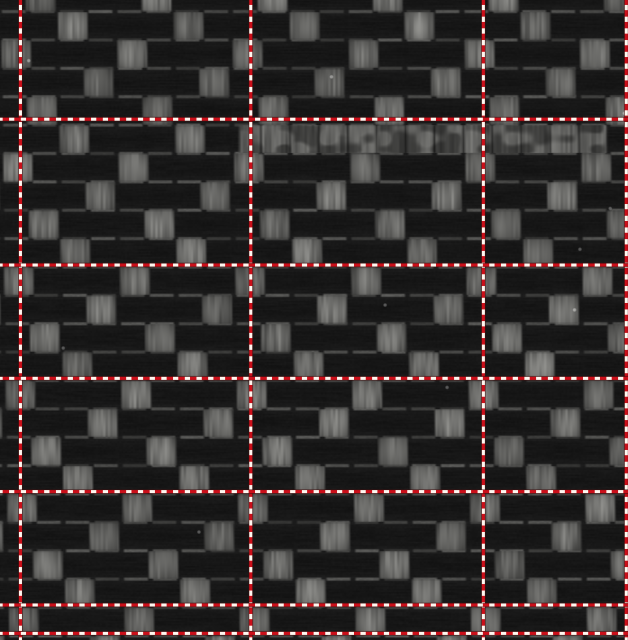
Write a Shadertoy shader that draws this texture.

```glsl
// Weave layout, in canvas heights
const float ROW_H = 0.04434;
const float ROW_START = 0.0286;
const float PERIOD = 0.1807;
const float WARP_START = 0.0367;
const float SLANT = 0.0118;
const float BLOCK_HALF = 0.0232;
const float SLIT_HALF = 0.0024;

// Stretch of one row where the dark weft is missing
const float GAP_ROW = 17.0;
const float GAP_LEFT = 0.374;
const float GAP_RIGHT = 0.948;

// Dashed measuring lines
const float LINE_HALF = 0.0024;
const float LINE_SOFT = 0.0009;
const float DASH = 0.0183;
const float RED_SHARE = 0.55;
const float LINE_Y[6] = float[6](0.0104, 0.0547, 0.2318, 0.4089, 0.5859, 0.8138);
const float LINE_X[4] = float[4](0.0319, 0.3919, 0.7552, 0.9785);

const vec3 WEFT = vec3(0.088, 0.088, 0.088);
const vec3 WARP = vec3(0.42, 0.42, 0.41);
const vec3 LINE_RED = vec3(0.80, 0.06, 0.10);
const vec3 LINE_WHITE = vec3(1.0, 0.97, 0.94);
const vec3 LINE_HALO = vec3(0.25, 0.05, 0.05);

float hash(vec2 p) {
    return fract(sin(dot(p, vec2(127.1, 311.7))) * 43758.5453);
}

float noise(vec2 p) {
    vec2 i = floor(p), f = fract(p);
    f = f * f * (3.0 - 2.0 * f);
    return mix(mix(hash(i), hash(i + vec2(1, 0)), f.x),
               mix(hash(i + vec2(0, 1)), hash(i + vec2(1, 1)), f.x), f.y);
}

// 1 inside a band of the given half width, 0 outside
float band(float d, float halfWidth, float soft) {
    return 1.0 - smoothstep(halfWidth - soft, halfWidth + soft, abs(d));
}

vec3 weave(vec2 p) {
    float r = (p.y - ROW_START) / ROW_H;
    float row = floor(r + 0.5);
    float rowY = r - row;
    float c = (p.x - WARP_START + SLANT * p.y) / PERIOD;

    // Dark weft with faint horizontal fibres, lighter along its edges
    float grain = noise(p * vec2(40, 420)) * 0.6 + noise(p * 330.0) * 0.4;
    vec3 col = WEFT * (0.75 + 0.4 * grain + 1.2 * rowY * rowY);

    // Vertical fibres of the light warp
    float fibre = 0.6 * noise(vec2(p.x * 270.0, p.y * 22.0 + row * 7.0))
                + 0.4 * noise(vec2(p.x * 110.0, p.y * 9.0 + row * 3.0));

    // Thin slits between rows show every warp column
    float q = (c + 0.02) * 4.0;
    float column = floor(q + 0.5);
    float columnX = q - column;
    float slit = band((0.5 - abs(rowY)) * ROW_H, SLIT_HALF, 0.0017) * band(columnX, 0.41, 0.06);
    float slitLight = 0.5 + 0.4 * hash(vec2(column, floor(r)));
    col = mix(col, WARP * slitLight, slit * (0.75 + 0.25 * fibre));

    // Blocks where the warp passes over, stepped in a four-row cycle
    float cycle = mod(row, 4.0);
    float u = c - 0.49 * mod(cycle, 2.0) - 0.215 * floor(cycle / 2.0);
    float id = floor(u + 0.5);
    float d = (u - id) * PERIOD + 0.0015 * (hash(vec2(id, row)) - 0.5);
    float block = band(d, BLOCK_HALF, 0.003) * band(rowY, 0.49, 0.07);
    float bulge = 1.08 - 0.25 * pow(abs(d) / BLOCK_HALF, 2.0) - 0.7 * rowY * rowY;
    float tone = 0.87 + 0.2 * hash(vec2(id + 9.0, row));
    col = mix(col, WARP * bulge * tone * (0.72 + 0.58 * fibre), block);

    // Missing weft: loose, uneven warp lies open
    float open = band(row - GAP_ROW, 0.5, 0.1) * band(rowY, 0.5, 0.07)
               * smoothstep(GAP_LEFT - 0.004, GAP_LEFT + 0.004, p.x)
               * (1.0 - smoothstep(GAP_RIGHT - 0.004, GAP_RIGHT + 0.004, p.x));
    float loose = 0.45 + 0.55 * band(columnX, 0.47, 0.07);
    loose *= 0.6 + 0.4 * smoothstep(0.2, 0.6, noise(p * vec2(45, 60)));
    col = mix(col, WARP * loose * (0.65 + 0.55 * fibre), open);

    // Sparse dust specks
    vec2 cell = floor(p * 14.0);
    vec2 spot = 0.2 + 0.6 * vec2(hash(cell + 3.0), hash(cell + 8.0));
    float speck = 1.0 - smoothstep(0.001, 0.004, length(fract(p * 14.0) - spot) / 14.0);
    return col + 0.25 * speck * step(0.94, hash(cell));
}

// Lays one dashed line over the colour; d is across, t along
vec3 dashedLine(vec3 col, float d, float t) {
    float dash = abs(fract(t / DASH) - 0.5) * DASH;
    float red = band(dash, 0.5 * RED_SHARE * DASH, LINE_SOFT);
    col = mix(col, LINE_HALO, 0.7 * band(d, LINE_HALF + 0.0012, 0.0012));
    return mix(col, mix(LINE_WHITE, LINE_RED, red), band(d, LINE_HALF, LINE_SOFT));
}

void mainImage(out vec4 fragColor, in vec2 fragCoord) {
    vec2 p = fragCoord / iResolution.y;
    vec3 col = weave(p);
    for (int i = 0; i < 4; i++) col = dashedLine(col, p.x - LINE_X[i], p.y);
    for (int i = 0; i < 6; i++) col = dashedLine(col, p.y - LINE_Y[i], p.x);
    fragColor = vec4(col, 1.0);
}
```
